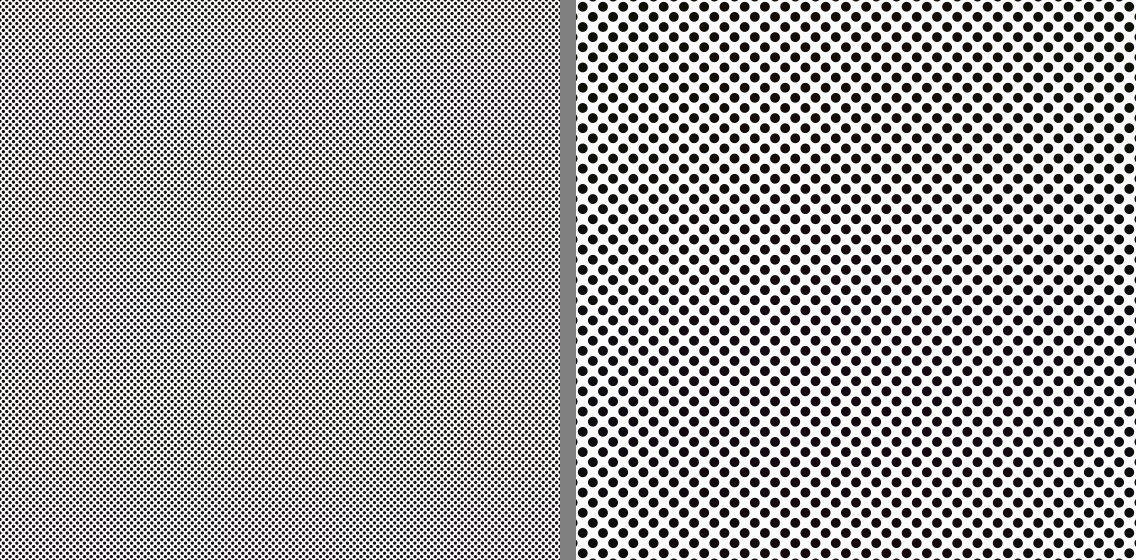
Left, the full canvas; right, a detail of the centre.
Reproduce this pattern procedurally as a WebGL 2 fragment shader.

```glsl
#version 300 es
precision highp float;

#define REPEATS 83.0
#define DOT_RADIUS 0.241
#define EDGE_SOFTNESS 0.95
#define TINT_WAVES 2.5
#define TINT_AMOUNT 0.015
#define PAPER vec3(0.99, 0.99, 0.99)
#define INK vec3(0.065, 0.047, 0.05)

uniform vec2 u_resolution;
out vec4 outColor;

const float TAU = 6.2831853;

// Distance to the nearest dot centre of a square grid, in cells
float gridDistance(vec2 cell) {
    return length(fract(cell) - 0.5);
}

// Staggered dots: two square grids, half a cell apart
float staggeredDots(vec2 cell) {
    float centre = min(gridDistance(cell), gridDistance(cell + 0.5));
    return centre - DOT_RADIUS;
}

// Faint drift of the ink between warm, green and violet
vec3 inkTint(vec2 uv) {
    vec2 wave = TAU * TINT_WAVES * uv;
    float across = sin(wave.x);
    float along = sin(wave.y + 1.0);
    return TINT_AMOUNT * vec3(across, -0.5 * (across + along), along);
}

void main() {
    float canvasSize = min(u_resolution.x, u_resolution.y);
    vec2 uv = gl_FragCoord.xy / canvasSize;

    // Edge blend of about one pixel, measured in cells
    float edge = EDGE_SOFTNESS * REPEATS / canvasSize;
    float dist = staggeredDots(uv * REPEATS);
    float coverage = clamp(0.5 - dist / edge, 0.0, 1.0);

    vec3 color = mix(PAPER, INK + inkTint(uv), coverage);
    outColor = vec4(color, 1.0);
}
```
